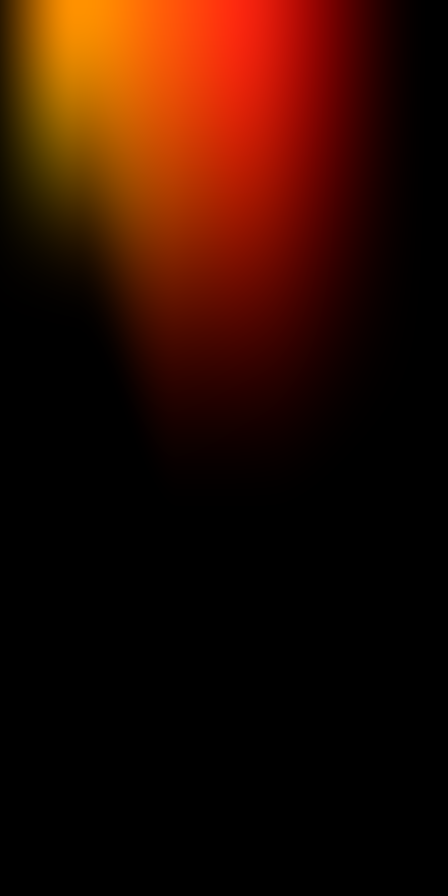
Give the GLSL for this background, as a Shadertoy shader.

```glsl
const vec3 AMBER   = vec3(1.00, 0.57, 0.00);
const vec3 OLIVE   = vec3(1.00, 0.75, 0.00);
const vec3 ORANGE  = vec3(1.00, 0.31, 0.04);
const vec3 RED     = vec3(1.00, 0.15, 0.06);
const vec3 CRIMSON = vec3(1.00, 0.00, 0.00);

const vec2 LEFT_EDGE  = vec2(-0.06, 0.17);  // rise of the glow from the left
const vec2 RIGHT_EDGE = vec2(0.50, 0.96);   // fall of the glow to the right
const float SHORT_REACH = 0.385;            // depth of the amber side
const float LONG_REACH  = 0.58;             // depth of the red centre
const float RIGHT_LOSS  = 0.12;             // reach lost at the right edge
const float LEFT_FALLOFF = 1.45;            // steeper fade on the left

// Depth at which the glow has faded to black, for each column
float glowReach(float x) {
    float reach = mix(SHORT_REACH, LONG_REACH, smoothstep(0.17, 0.40, x));
    return reach - RIGHT_LOSS * smoothstep(0.60, 1.0, x);
}

float glowBrightness(float x, float depth) {
    float across = smoothstep(LEFT_EDGE.x, LEFT_EDGE.y, x)
                 * (1.0 - smoothstep(RIGHT_EDGE.x, RIGHT_EDGE.y, x));
    float down = 1.0 - smoothstep(0.0, glowReach(x), depth);
    float falloff = mix(LEFT_FALLOFF, 1.0, smoothstep(0.05, 0.32, x));
    return across * pow(down, falloff);
}

// Hue runs from amber to crimson and loses green and blue with depth
vec3 glowHue(float x, float depth) {
    float olive = smoothstep(0.0, 0.20, depth) * (1.0 - smoothstep(0.06, 0.24, x));
    vec3 hue = mix(AMBER, OLIVE, olive);
    hue = mix(hue, ORANGE, smoothstep(0.18, 0.44, x));
    hue = mix(hue, RED, smoothstep(0.38, 0.56, x));
    hue = mix(hue, CRIMSON, smoothstep(0.52, 0.78, x));
    hue.g *= 1.0 - 0.85 * smoothstep(0.20, 0.48, depth);
    hue.b *= 1.0 - smoothstep(0.0, 0.25, depth);
    return hue;
}

void mainImage(out vec4 fragColor, in vec2 fragCoord) {
    vec2 uv = fragCoord / iResolution.xy;
    float depth = 1.0 - uv.y;
    vec3 color = glowHue(uv.x, depth) * glowBrightness(uv.x, depth);
    fragColor = vec4(color, 1.0);
}
```
